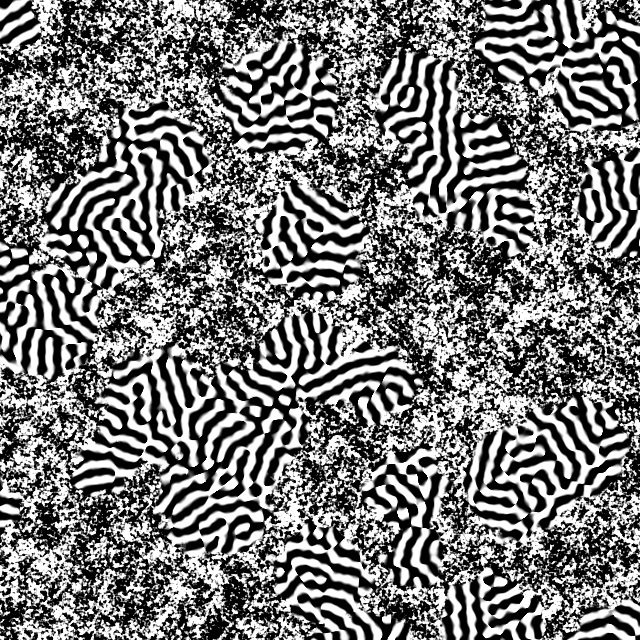
Write a three.js fragment shader that draws this pattern.

```glsl
// Black and white speckle broken by islands of winding labyrinth stripes.
varying vec2 vUv;

vec2 hash2(vec2 p) {
  vec3 q = fract(p.xyx * vec3(0.1031, 0.1030, 0.0973));
  q += dot(q, q.yzx + 33.33);
  return fract((q.xx + q.yz) * q.zy);
}

float cornerSlope(vec2 cell, vec2 corner, vec2 f) {
  float a = 6.2832 * hash2(cell + corner).x;
  return dot(vec2(cos(a), sin(a)), f - corner);
}

// Gradient noise, about -0.7 to 0.7
float gradientNoise(vec2 p) {
  vec2 i = floor(p), f = p - i;
  vec2 u = f * f * f * (f * (f * 6.0 - 15.0) + 10.0);
  float low = mix(cornerSlope(i, vec2(0, 0), f), cornerSlope(i, vec2(1, 0), f), u.x);
  float high = mix(cornerSlope(i, vec2(0, 1), f), cornerSlope(i, vec2(1, 1), f), u.x);
  return mix(low, high, u.y);
}

// Phasor sum of wave packets, each following a slowly turning direction
float labyrinth(vec2 p) {
  vec2 q = p * 20.0, cell = floor(q), wave = vec2(0.0);
  for (int y = -2; y <= 2; y++) {
    for (int x = -2; x <= 2; x++) {
      vec2 id = cell + vec2(x, y);
      vec2 center = id + hash2(id + 71.0);
      vec2 d = q - center;
      float angle = 1.1 + 5.5 * gradientNoise(center * 0.25 + 40.0);
      float phase = 13.2 * dot(d, vec2(cos(angle), sin(angle))) + 6.2832 * hash2(id + 137.0).x;
      wave += exp(-1.2 * dot(d, d)) * vec2(cos(phase), sin(phase));
    }
  }
  return wave.y / (length(wave) + 0.02);
}

// Signed distance to the nearest island, negative inside
float islands(vec2 p) {
  vec2 q = p * 7.0, cell = floor(q);
  float nearest = 1.0;
  for (int y = -1; y <= 1; y++) {
    for (int x = -1; x <= 1; x++) {
      vec2 id = cell + vec2(x, y);
      vec2 h = hash2(id + 211.0);
      float radius = h.x < 0.52 ? mix(0.15, 0.65, sqrt(h.y)) : -1.0;
      nearest = min(nearest, length(q - id - hash2(id + 53.0)) - radius);
    }
  }
  return nearest / 7.0;
}

void main() {
  vec2 p = vUv + 3.0;
  vec2 turned = mat2(0.8, 0.6, -0.6, 0.8) * p;
  float knobs = gradientNoise(turned * 75.0);
  float clumps = gradientNoise(p * 34.0);

  // Fine grain gathered into light and dark clumps
  float grain = gradientNoise(turned * 155.0) + 0.65 * gradientNoise(p * 290.0)
    + 0.6 * knobs + 0.6 * clumps + 0.35 * gradientNoise(turned * 11.0);

  // Stripes with slightly knobbly edges
  float stripes = 0.52 * labyrinth(p) + 0.5 * knobs;

  // Ragged island borders
  float border = islands(p) + 0.022 * clumps + 0.02 * gradientNoise(turned * 17.0);
  float tone = mix(stripes, grain, smoothstep(-0.006, 0.006, border)) - 0.03;

  gl_FragColor = vec4(vec3(smoothstep(-0.29, 0.29, tone)), 1.0);
}
```
